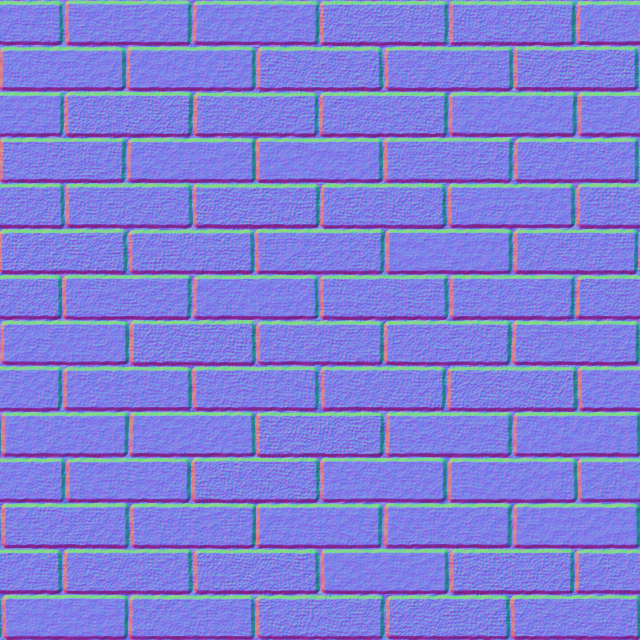
Write a three.js fragment shader that draws this texture map.

```glsl
// Tangent-space normal map of a running-bond brick wall with rough faces.
varying vec2 vUv;

const float TAU = 6.2831853;
const float COLS = 5.0;            // bricks across
const float ROWS = 14.0;           // courses up
const float HALF_GAP = 0.0038;     // half the mortar joint, canvas units
const float GAP_JITTER = 0.0010;   // joint width change per brick
const float BED_DROP = 0.0006;     // downward shift of all courses
const float JOINT_SHIFT = 0.013;   // sideways joint drift, in bricks
const float JOINT_TILT = 0.018;    // lean of upright joints, in bricks
const float BEVEL = 0.0033;        // half width of the sloped edge
const float CORNER = 0.0050;       // corner radius
const float DEPTH = 0.0088;        // brick height above the mortar
const float DEPTH_WEAR = 0.22;     // share of the depth lost or gained in patches
const float LUMP_CELLS = 72.0;
const float LUMP_HEIGHT = 0.0013;
const float GRAIN_CELLS = 220.0;
const float GRAIN_HEIGHT = 0.0011;
const float WEAVE_HEIGHT = 0.00018;
const float SAMPLE_STEP = 0.0010;  // slope sampling distance
const float TILT_COLOUR = 0.40;    // red and green swing of the slope
const float STEEP_BLUE = 0.42;     // blue on steep edges
const float FACING_BLUE = 0.50;    // blue added on flat faces

float hash(vec2 p) {
  return fract(sin(dot(p, vec2(127.1, 311.7))) * 4375.85);
}

vec2 hash2(vec2 p) {
  return vec2(hash(p), hash(p + 19.3));
}

// Distance to the nearest scattered point, tiling over the canvas.
float cellular(vec2 uv, float cells) {
  vec2 p = uv * cells;
  vec2 base = floor(p);
  float nearest = 2.0;
  for (int j = -1; j <= 1; j++) {
    for (int i = -1; i <= 1; i++) {
      vec2 cell = base + vec2(float(i), float(j));
      vec2 offset = cell + hash2(mod(cell, cells)) - p;
      nearest = min(nearest, dot(offset, offset));
    }
  }
  return sqrt(nearest);
}

// Fine crossed ripples that come and go in patches.
float weave(vec2 uv) {
  vec2 a = uv * TAU;
  float warp = sin(a.x * 13.0 + 2.0 * sin(a.y * 9.0));
  float patches = 0.55 + 0.45 * sin(a.x * 17.0 + 2.0 * sin(a.y * 11.0 + a.x * 4.0));
  float across = sin(a.y * 171.0 + a.x * 9.0 + 1.7 * warp);
  float upright = sin(a.x * 157.0 - a.y * 6.0 + 1.4 * sin(a.y * 23.0));
  return (across + 0.8 * upright) * patches;
}

float wallHeight(vec2 uv) {
  // Nearest joints and the brick that holds this point
  float y = (uv.y + BED_DROP) * ROWS;
  float row = floor(y);
  float x = uv.x * COLS + 0.5 * mod(row, 2.0);
  float joint = floor(x + 0.5);
  vec2 jointId = vec2(mod(joint, COLS), mod(row, ROWS));
  float shift = (hash(jointId + 3.7) - 0.5) * 2.0 * JOINT_SHIFT;
  float lean = (hash(jointId + 8.1) - 0.5) * JOINT_TILT * (y - row - 0.5);
  float side = x - joint - shift - lean;
  float bed = y - floor(y + 0.5);
  vec2 brick = vec2(mod(joint - step(side, 0.0), COLS), jointId.y);

  // Surface relief
  float lumps = cellular(uv, LUMP_CELLS);
  float roughness = 0.55 + 0.65 * hash(brick + 31.0);
  float relief = LUMP_HEIGHT * lumps
    + roughness * (GRAIN_HEIGHT * cellular(uv, GRAIN_CELLS) + WEAVE_HEIGHT * weave(uv));

  // Rounded outline with uneven, chipped edges
  vec2 jitter = vec2(hash(brick + step(0.0, side) * 5.3),
                     hash(brick + step(0.0, bed) * 7.9 + 2.6)) * 2.0 - 1.0;
  vec2 a = uv * TAU;
  vec2 wobble = 0.0004 * vec2(sin(a.y * 47.0 + 3.0 * sin(a.x * 5.0)),
                              sin(a.x * 31.0 + 2.0 * sin(a.x * 12.0 + row)));
  vec2 inset = abs(vec2(side / COLS, bed / ROWS)) - HALF_GAP
    - GAP_JITTER * jitter * vec2(1.0, 0.5) - wobble;
  float edge = CORNER - length(max(CORNER - inset, 0.0));
  edge -= 0.0010 * (lumps - 0.45);
  float wear = sin(a.x * 19.0 + 2.5 * sin(a.y * 7.0)) * sin(a.y * 16.0 + 2.0 * sin(a.x * 8.0));
  float mortar = -DEPTH * (1.0 + DEPTH_WEAR * wear);
  return mix(mortar, 0.0, smoothstep(-BEVEL, BEVEL, edge)) + relief;
}

void main() {
  // Central differences give the slope
  vec2 s = vec2(SAMPLE_STEP, 0.0);
  vec2 slope = vec2(wallHeight(vUv + s.xy) - wallHeight(vUv - s.xy),
                    wallHeight(vUv + s.yx) - wallHeight(vUv - s.yx)) / (2.0 * SAMPLE_STEP);

  // Encode the normal as colour, with blue dulled on steep edges
  vec3 normal = normalize(vec3(slope.x, -slope.y, 1.0));
  vec2 redGreen = 0.5 + TILT_COLOUR * normal.xy;
  float blue = STEEP_BLUE + FACING_BLUE * normal.z * normal.z;
  gl_FragColor = vec4(redGreen, blue, 1.0);
}
```
